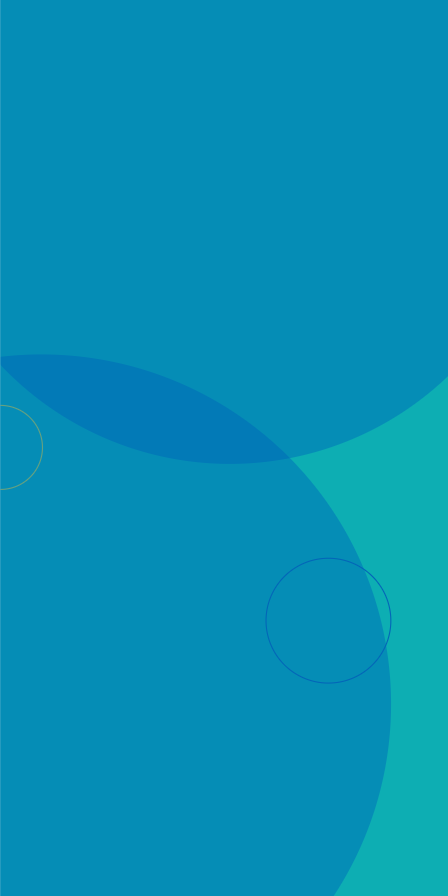
Reproduce this background procedurally as a Shadertoy shader.

```glsl
// Two large overlapping translucent discs on teal, with two thin outlined rings.
#define TEAL vec3(0.050, 0.682, 0.702)
#define BLUE vec3(0.020, 0.553, 0.714)
#define OVERLAP vec3(0.006, 0.478, 0.718)
#define OLIVE_LINE vec3(0.400, 0.630, 0.500)
#define NAVY_LINE vec3(0.010, 0.400, 0.720)
#define EDGE_LINE vec3(0.250, 0.650, 0.780)
// Discs: centre x, centre y, radius, in canvas widths
#define UPPER_DISC vec3(0.5130, 1.6680, 0.7035)
#define LOWER_DISC vec3(0.0924, 0.4284, 0.7805)
#define OLIVE_RING vec3(0.0010, 1.0013, 0.0938)
#define NAVY_RING vec3(0.7331, 0.6146, 0.1393)
#define LINE_WIDTH 0.0025

float circleDistance(vec2 p, vec3 circle) {
    return length(p - circle.xy) - circle.z;
}

// Pixel coverage of the region where the distance is negative
float fill(float dist, float pixel) {
    return clamp(0.5 - dist / pixel, 0.0, 1.0);
}

// Pixel coverage of a thin line along the zero distance
float stroke(float dist, float pixel) {
    float halfWidth = 0.5 * LINE_WIDTH;
    return fill(dist - halfWidth, pixel) - fill(dist + halfWidth, pixel);
}

void mainImage(out vec4 fragColor, in vec2 fragCoord) {
    float pixel = 1.0 / iResolution.x;
    vec2 p = fragCoord * pixel;

    // Large discs and their darker intersection
    float upper = fill(circleDistance(p, UPPER_DISC), pixel);
    float lower = fill(circleDistance(p, LOWER_DISC), pixel);
    vec3 color = mix(TEAL, BLUE, max(upper, lower));
    color = mix(color, OVERLAP, min(upper, lower));

    // Fine outlines
    color = mix(color, OLIVE_LINE, stroke(circleDistance(p, OLIVE_RING), pixel));
    color = mix(color, NAVY_LINE, stroke(circleDistance(p, NAVY_RING), pixel));

    // Faint light border on the left
    color = mix(color, EDGE_LINE, stroke(p.x, pixel));

    fragColor = vec4(color, 1.0);
}
```
